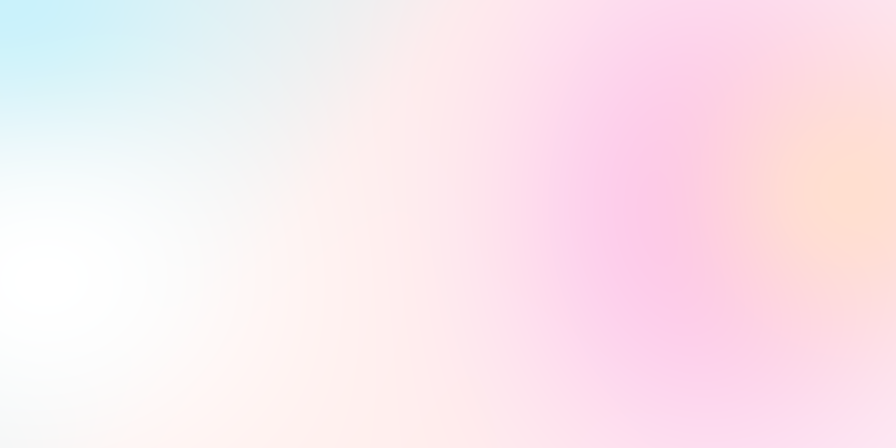
This background is drawn by a Shadertoy shader. Its source:

```glsl
// Soft pastel mesh gradient: cool sky and white on the left, pink and peach glows on the right.

// Colours
const vec3 BLUSH = vec3(1.0, 0.937, 0.927);
const vec3 ROSE  = vec3(0.993, 0.932, 0.962);
const vec3 MIST  = vec3(0.85, 0.94, 0.955);
const vec3 WHITE = vec3(1.0);
const vec3 SKY   = vec3(0.79, 0.95, 0.985);
const vec3 PINK  = vec3(0.99, 0.76, 0.93);
const vec3 PEACH = vec3(1.0, 0.875, 0.815);

// Glows: centre.xy, radius.xy, on a canvas 2 wide and 1 high
const vec4 WHITE_GLOW = vec4(0.10, 0.38, 0.55, 0.45);
const vec4 SKY_GLOW   = vec4(0.00, 1.00, 0.40, 0.25);
const vec4 PINK_GLOW  = vec4(1.58, 0.54, 0.43, 0.55);
const vec4 PEACH_GLOW = vec4(1.90, 0.57, 0.36, 0.33);

// Diagonal border of the mist: x = start + slope * y
const float MIST_START = 0.26;
const float MIST_SLOPE = 0.77;
const float MIST_SOFTNESS = 0.06;
const float MIST_DENSITY = 2.4;

// Elliptical Gaussian falloff
float glow(vec2 p, vec4 shape) {
    vec2 d = (p - shape.xy) / shape.zw;
    return exp(-dot(d, d));
}

// Mist that thickens to the left of the diagonal border
float mist(vec2 p) {
    float depth = MIST_START + MIST_SLOPE * p.y - p.x;
    float softDepth = 0.5 * (depth + sqrt(depth * depth + MIST_SOFTNESS * MIST_SOFTNESS));
    return 1.0 - exp(-MIST_DENSITY * softDepth);
}

void mainImage(out vec4 fragColor, in vec2 fragCoord) {
    vec2 p = fragCoord / iResolution.xy * vec2(2.0, 1.0);

    // Warm base, turning to rose on the right
    vec3 color = mix(BLUSH, ROSE, smoothstep(0.9, 2.0, p.x));

    // Cool left side
    color = mix(color, MIST, mist(p));
    color = mix(color, WHITE, glow(p, WHITE_GLOW));
    color = mix(color, SKY, glow(p, SKY_GLOW));

    // Warm right side
    color = mix(color, PINK, glow(p, PINK_GLOW));
    color = mix(color, PEACH, glow(p, PEACH_GLOW));

    fragColor = vec4(color, 1.0);
}
```
